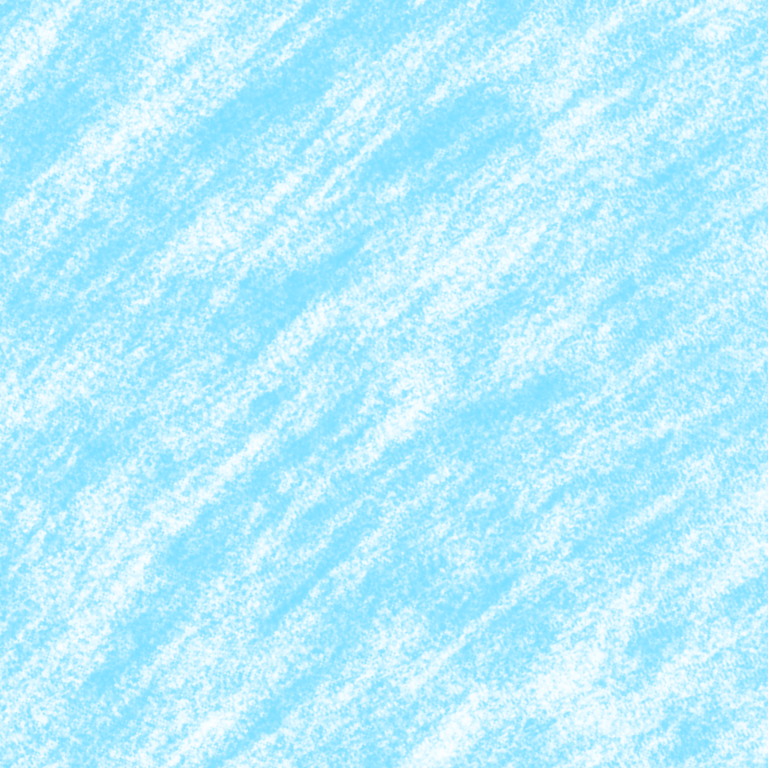
Reproduce this texture procedurally as a Shadertoy shader.

```glsl
// Pale blue crayon shading: slanted, slightly curved strokes over grainy paper.

const vec3 DEEP_BLUE = vec3(0.47, 0.869, 1.0);
const vec3 PAPER_WHITE = vec3(0.99, 0.998, 1.0);
const float MID_TONE = 0.728;
const float TONE_RANGE = 0.26;

float hash(vec2 cell) {
    return fract(sin(dot(cell, vec2(127.1, 311.7))) * 43758.5453);
}

// Smooth value noise, centred on zero
float noise(vec2 p) {
    vec2 cell = floor(p);
    vec2 f = fract(p);
    vec2 w = f * f * (3.0 - 2.0 * f);
    float low = mix(hash(cell), hash(cell + vec2(1.0, 0.0)), w.x);
    float high = mix(hash(cell + vec2(0.0, 1.0)), hash(cell + vec2(1.0, 1.0)), w.x);
    return mix(low, high, w.y) - 0.5;
}

vec2 rotate(vec2 p, float angle) {
    float c = cos(angle);
    float s = sin(angle);
    return vec2(c * p.x - s * p.y, s * p.x + c * p.y);
}

// Coordinates along and across strokes that flatten towards the right
vec2 strokeSpace(vec2 p) {
    float rise = 1.15 * p.x - 0.23 * p.x * p.x;
    return vec2(0.77 * p.x + 0.64 * p.y, 0.77 * (p.y - rise));
}

// Layered strokes, from wide bands to thin hatching
float strokes(vec2 p) {
    vec2 wobble = vec2(noise(p * 8.0 + 31.0), noise(p * 8.0 + 77.0));
    vec2 s = strokeSpace(p + 0.012 * wobble);
    s.y += 0.006 * noise(p * 50.0 + 13.0);
    float bands = noise(s * vec2(4.0, 21.0) + 5.0);
    float marks = noise(s * vec2(8.0, 46.0) + 19.0);
    float hatching = noise(s * vec2(17.0, 85.0) + 43.0);
    float scratches = noise(s * vec2(36.0, 150.0) + 87.0);
    return 0.18 * bands + 0.23 * marks + 0.18 * hatching + 0.12 * scratches;
}

// Long thin streaks of bare paper, sparse along their length
float bareStreaks(vec2 p) {
    vec2 s = strokeSpace(p + 0.008 * noise(p * 7.0 + 3.0));
    float streak = noise(s * vec2(4.5, 38.0) + 53.0);
    return 0.15 * smoothstep(0.2, 0.42, streak);
}

// Uneven pressure in soft patches
float patches(vec2 p) {
    vec2 q = rotate(p, 0.5);
    return 0.08 * noise(q * 11.0 + 61.0) + 0.12 * noise(q * 31.0 + 91.0);
}

// Fine paper tooth
float paperGrain(vec2 p) {
    float coarse = noise(rotate(p, 0.4) * 195.0 + 7.0);
    float fine = noise(rotate(p, 1.1) * 350.0 + 23.0);
    return 0.27 * coarse + 0.28 * fine;
}

// Rolls off smoothly so neither end goes flat
float softLimit(float x, float range) {
    return range * tanh(x / range);
}

void mainImage(out vec4 fragColor, in vec2 fragCoord) {
    vec2 p = fragCoord / iResolution.y;

    // Tone above or below the middle: low is heavy pigment, high is bare paper
    float tone = strokes(p) + bareStreaks(p) + patches(p) + 0.03 * (p.x - p.y) - 0.02;

    // Heavy pigment fills the tooth and hides some grain
    float toothDepth = mix(0.7, 1.15, smoothstep(-0.2, 0.02, tone));
    tone += toothDepth * paperGrain(p);

    float red = MID_TONE + softLimit(1.05 * tone, TONE_RANGE);
    float bareness = (red - DEEP_BLUE.r) / (PAPER_WHITE.r - DEEP_BLUE.r);
    fragColor = vec4(mix(DEEP_BLUE, PAPER_WHITE, clamp(bareness, 0.0, 1.0)), 1.0);
}
```
